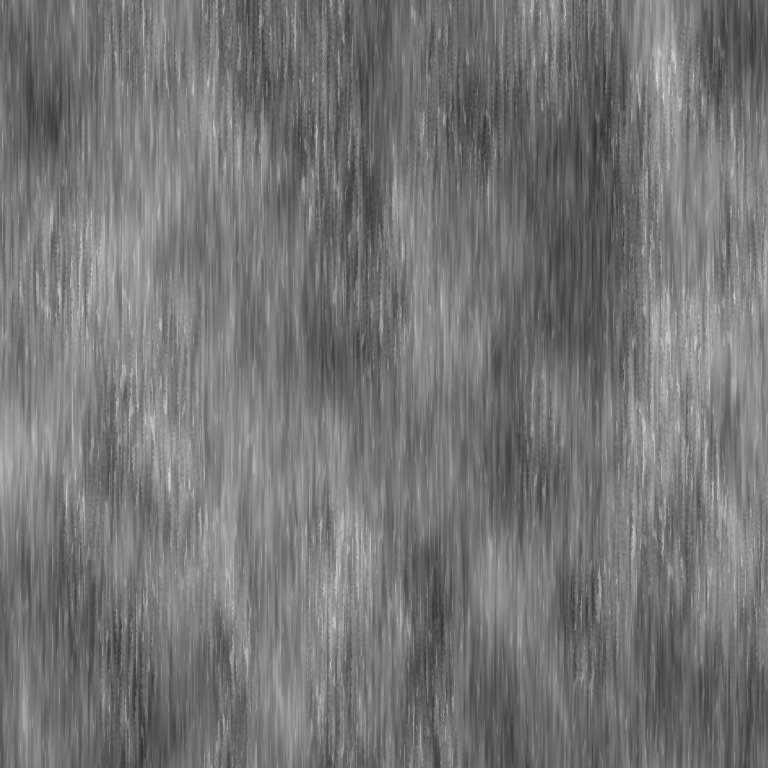
Write a WebGL 2 fragment shader that draws this texture.

```glsl
#version 300 es
precision highp float;

#define BASE_GREY 0.458
#define CLOUD_SCALE vec2(10.0, 4.8)
#define CLOUD_CONTRAST 0.56
#define STREAK_SCALE vec2(270.0, 14.0)
#define STREAK_CONTRAST 0.33
#define GRAIN_SCALE vec2(420.0, 300.0)
#define GRAIN_CONTRAST 0.07
#define FRAY_AMOUNT 0.0013
#define FLECK_SCALE vec2(430.0, 40.0)
#define FLECK_BRIGHTNESS 0.13
#define PATCH_SCALE vec2(15.0, 6.0)

uniform vec2 u_resolution;
out vec4 fragColor;

float hash(vec2 p) {
    return fract(sin(dot(p, vec2(127.1, 311.7))) * 43758.5453);
}

// Smooth random values along one column, each column with its own phase
float columnNoise(float column, float y) {
    y += 7.0 * hash(vec2(column, 0.37));
    float cell = floor(y);
    float f = fract(y);
    float w = f * f * (3.0 - 2.0 * f);
    return mix(hash(vec2(column, cell)), hash(vec2(column, cell + 1.0)), w);
}

// Noise without visible rows, centred on zero
float fibreNoise(vec2 p) {
    float column = floor(p.x);
    float f = fract(p.x);
    float w = f * f * (3.0 - 2.0 * f);
    return mix(columnNoise(column, p.y), columnNoise(column + 1.0, p.y), w) - 0.5;
}

// Soft, upright blotches
float clouds(vec2 uv) {
    vec2 p = uv * CLOUD_SCALE + 17.3;
    p.x += 0.4 * fibreNoise(p * 1.3 + 5.1);
    float sum = 0.0;
    float amplitude = 0.5;
    for (int i = 0; i < 4; i++) {
        sum += amplitude * fibreNoise(p);
        p = p * vec2(2.1, 1.8) + vec2(13.7, 29.2);
        amplitude *= 0.5;
    }
    return sum;
}

// Straight vertical fibres in three widths
float streaks(vec2 uv) {
    float medium = fibreNoise(uv * STREAK_SCALE + 3.7);
    float broad = fibreNoise(uv * STREAK_SCALE * vec2(0.41, 0.6) + 61.2);
    float thin = fibreNoise(uv * STREAK_SCALE * vec2(1.75, 1.9) + 97.4);
    return 0.4 * medium + 0.18 * broad + 0.46 * thin;
}

// Thin bright scratches
float flecks(vec2 uv) {
    return smoothstep(0.2, 0.42, fibreNoise(uv * FLECK_SCALE + 143.6));
}

void main() {
    vec2 uv = gl_FragCoord.xy / u_resolution.y;

    // Grainy fibre edges, rougher in some patches
    float roughness = smoothstep(-0.2, 0.3, fibreNoise(uv * PATCH_SCALE + 211.5));
    float grain = fibreNoise(uv * GRAIN_SCALE + 7.9);
    vec2 frayed = uv + vec2(grain * FRAY_AMOUNT * roughness, 0.0);

    float grey = BASE_GREY;
    grey += CLOUD_CONTRAST * clouds(uv);
    grey += STREAK_CONTRAST * mix(0.85, 1.15, roughness) * streaks(frayed);
    grey += FLECK_BRIGHTNESS * mix(0.6, 1.2, roughness) * flecks(frayed);
    grey += GRAIN_CONTRAST * roughness * grain;

    fragColor = vec4(vec3(clamp(grey, 0.0, 1.0)), 1.0);
}
```
